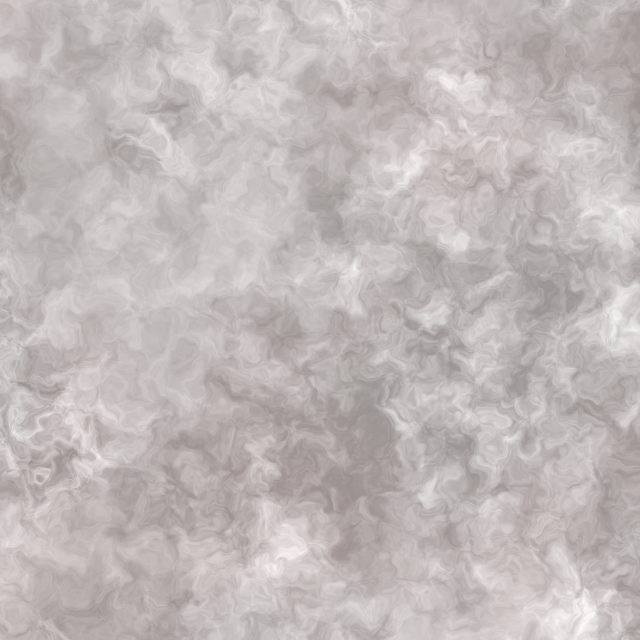
A Shadertoy shader for this texture:

```glsl
// Weathered pinkish-grey plaster: soft clouds, fine mottling and patches of pale or dark lace.

// Colours at the two ends of the tone ramp
const vec3 SHADOW = vec3(0.600, 0.565, 0.561);
const vec3 LIGHT  = vec3(0.900, 0.884, 0.883);
const vec3 BLUSH  = vec3(0.004, -0.005, -0.004);

// Feature sizes, in cells per canvas height
const float CLOUD_SCALE  = 4.0;
const float PATCH_SCALE  = 3.2;
const float MOTTLE_SCALE = 17.0;
const float LACE_SCALE   = 22.0;
const float WARP_SCALE   = 20.0;

// Strengths, in units of the tone ramp
const float MEAN_TONE     = 0.525;
const float CLOUD_AMOUNT  = 0.110;
const float MOTTLE_AMOUNT = 0.120;
const float LACE_AMOUNT   = 0.095;
const float WARP_AMOUNT   = 0.009;

// Rotation between octaves hides the noise grid
const mat2 TURN = mat2(0.8, 0.6, -0.6, 0.8);

// Integer hash of a lattice cell, from -1 to 1
float hash(ivec2 cell) {
    uvec2 q = uvec2(cell) * uvec2(1597334673u, 3812015801u);
    uint h = (q.x ^ q.y) * 1597334673u;
    h ^= h >> 15;
    h *= 2246822519u;
    h ^= h >> 13;
    return float(h >> 8) / 8388608.0 - 1.0;
}

// Smooth value noise, from -1 to 1
float noise(vec2 p) {
    ivec2 i = ivec2(floor(p));
    vec2 f = fract(p);
    f = f * f * f * (f * (f * 6.0 - 15.0) + 10.0);
    float low  = mix(hash(i), hash(i + ivec2(1, 0)), f.x);
    float high = mix(hash(i + ivec2(0, 1)), hash(i + ivec2(1, 1)), f.x);
    return mix(low, high, f.y);
}

// Layered noise with zero mean and roughly unit deviation
float fbm(vec2 p, int octaves, float gain) {
    float sum = 0.0, power = 0.0, amp = 1.0;
    for (int i = 0; i < octaves; i++) {
        p = TURN * p + 17.3;
        sum += amp * noise(p);
        power += amp * amp;
        p *= 2.03;
        amp *= gain;
    }
    return sum / (0.43 * sqrt(power));
}

// Layered creases: positive along thin branching lines, negative inside the blobs
float lace(vec2 p, int octaves, float gain) {
    float sum = 0.0, power = 0.0, amp = 1.0;
    for (int i = 0; i < octaves; i++) {
        p = TURN * p + 41.7;
        sum += amp * (0.36 - abs(noise(p)));
        power += amp * amp;
        p *= 2.07;
        amp *= gain;
    }
    return sum / (0.25 * sqrt(power));
}

void mainImage(out vec4 fragColor, in vec2 fragCoord) {
    vec2 uv = fragCoord / iResolution.y;

    // Ragged displacement of the small features
    vec2 warp = vec2(fbm(uv * WARP_SCALE + 5.0, 3, 0.6),
                     fbm(uv * WARP_SCALE + 83.0, 3, 0.6));
    vec2 p = uv + WARP_AMOUNT * warp;

    // Broad fields: brightness, lace polarity, roughness and tint
    float cloud  = fbm(p * CLOUD_SCALE + 11.0, 4, 0.6);
    float patches = fbm(p * PATCH_SCALE + 57.0, 3, 0.5);
    float rough  = smoothstep(-1.5, 1.5, fbm(uv * PATCH_SCALE + 131.0, 2, 0.5));
    float blush  = fbm(uv * PATCH_SCALE + 203.0, 3, 0.5);

    // Fine detail, with pale lace in some patches and dark cracks in others
    float mottle = fbm(p * MOTTLE_SCALE + 29.0, 5, 0.72);
    float crease = lace(p * LACE_SCALE + 71.0, 4, 0.7);
    float polarity = clamp(patches + 0.2, -0.9, 1.8);

    float tone = MEAN_TONE
               + CLOUD_AMOUNT * cloud
               + MOTTLE_AMOUNT * mix(0.65, 1.3, rough) * mottle
               + LACE_AMOUNT * polarity * crease;

    // Dark tones flatten softly, bright lace may reach near white
    tone = tone < 0.15 ? 0.15 * exp((tone - 0.15) / 0.15) : min(tone, 1.28);

    vec3 colour = mix(SHADOW, LIGHT, tone) + BLUSH * clamp(blush, -1.2, 1.5);
    fragColor = vec4(colour, 1.0);
}
```
